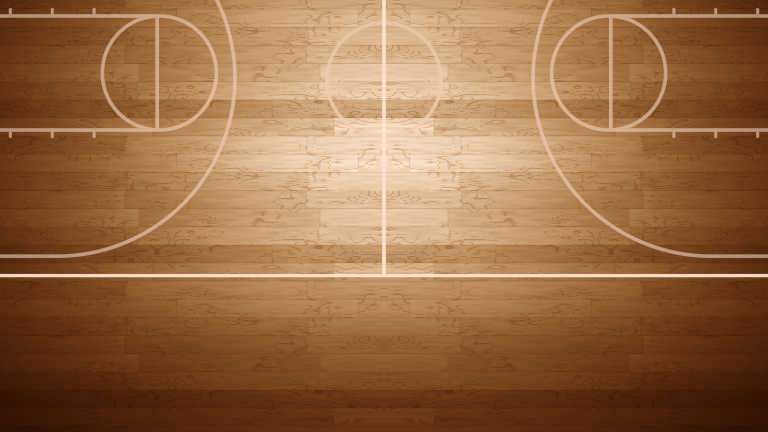
Write a Shadertoy shader that draws this texture.

```glsl
#define PLANK_HEIGHT 0.042
#define PLANK_LENGTH 0.42
#define ROWS_PER_REPEAT 8.0
#define GLOW_HEIGHT 0.31
#define GLOW_TONE 0.93
#define GRAIN_DEPTH 0.11
#define LINE_HALF 0.0042
#define BASELINE 0.638
#define KEY_CENTER vec2(0.52, 0.169)
#define RING_RADIUS 0.132
#define ARC_CENTER vec2(0.757, 0.181)
#define ARC_RADIUS 0.412

float hash(vec2 p) {
    vec3 q = fract(vec3(p.xyx) * 0.1031);
    q += dot(q, q.yzx + 33.33);
    return fract((q.x + q.y) * q.z);
}

float noise(vec2 p) {
    vec2 cell = floor(p), f = fract(p);
    f = f * f * (3.0 - 2.0 * f);
    return mix(mix(hash(cell), hash(cell + vec2(1, 0)), f.x),
               mix(hash(cell + vec2(0, 1)), hash(cell + vec2(1, 1)), f.x), f.y);
}

float box(vec2 p, vec2 center, vec2 halfSize) {
    vec2 d = abs(p - center) - halfSize;
    return length(max(d, 0.0)) + min(max(d.x, d.y), 0.0);
}

float fill(float d, float pixel) {
    return 1.0 - smoothstep(-0.7 * pixel, 0.7 * pixel, d);
}

float ring(vec2 p, vec2 center, float radius) {
    return abs(length(p - center) - radius) - LINE_HALF;
}

// Relative brightness of the boards, mirrored about the center
float woodGrain(vec2 p, float pixel) {
    float y = p.y / PLANK_HEIGHT + 0.5;
    float row = mod(floor(y), ROWS_PER_REPEAT);
    float across = fract(y);
    float x = p.x / PLANK_LENGTH + hash(vec2(row, 7.0));
    float along = fract(x);
    vec2 plank = vec2(floor(x), row);
    vec2 seed = 40.0 * vec2(hash(plank + 3.0), hash(plank + 19.0));

    // Board tone, with one dark row in each repeat
    float tone = 1.0 + 0.10 * (hash(plank + 11.0) - 0.5);
    tone -= 0.09 * (1.0 - step(0.5, abs(row - 6.0)));

    // Long contour rings and fine fibres
    float height = noise(vec2(p.x * 9.0, across * 1.8) + seed);
    height += 0.25 * noise(vec2(p.x * 35.0, across * 5.0) + seed);
    float contour = abs(fract(height * 6.0) - 0.5) * 2.0;
    float vein = smoothstep(0.65, 1.0, contour);
    float patchy = smoothstep(0.3, 0.8, noise(vec2(p.x * 14.0, across * 2.0) + seed.yx));
    float fibre = noise(vec2(p.x * 28.0, across * 9.0) + seed) - 0.5;
    tone -= GRAIN_DEPTH * vein * patchy;
    tone += GRAIN_DEPTH * 0.6 * fibre;

    // Seams between boards
    float rowSeam = min(across, 1.0 - across) * PLANK_HEIGHT;
    float endSeam = min(along, 1.0 - along) * PLANK_LENGTH;
    tone -= 0.07 * fill(rowSeam - 0.001, pixel);
    tone -= 0.06 * fill(endSeam - 0.001, pixel);
    return tone;
}

// Soft spotlight, falling off faster in front of the baseline
float spotlight(vec2 p, float pixel) {
    float dy = p.y - GLOW_HEIGHT;
    float front = smoothstep(-pixel, pixel, p.y - BASELINE);
    float fallX = mix(1.06, 0.85, front);
    float fallY = mix(dy < 0.0 ? 1.7 : 1.1, 1.9, front);
    return GLOW_TONE * exp(-fallX * p.x * p.x - fallY * dy * dy);
}

// Court markings for one half: x is soft paint, y is bright paint
vec2 markings(vec2 p, float pixel) {
    float d = ring(p, vec2(0.0, 0.185), RING_RADIUS);
    d = min(d, ring(p, KEY_CENTER, RING_RADIUS));

    // Key sides, free-throw line and lane ticks
    vec2 key = vec2(p.x, abs(p.y - KEY_CENTER.y));
    d = min(d, box(key, vec2(1.525, RING_RADIUS), vec2(1.0, LINE_HALF)));
    d = min(d, box(key, vec2(0.525, 0.0), vec2(LINE_HALF, RING_RADIUS)));
    for (int i = 0; i < 3; i++) {
        float tickX = 0.671 + 0.097 * float(i);
        d = min(d, box(key, vec2(tickX, RING_RADIUS + 0.009), vec2(0.0035, 0.009)));
    }

    // Outer arc and its straight run to the side
    float arc = p.x > ARC_CENTER.x ? abs(p.y - ARC_CENTER.y - ARC_RADIUS) - LINE_HALF
                                   : ring(p, ARC_CENTER, ARC_RADIUS);
    d = min(d, arc);

    float bright = box(p, vec2(0.0, BASELINE * 0.5), vec2(LINE_HALF, BASELINE * 0.5));
    bright = min(bright, abs(p.y - BASELINE) - 0.0038);
    return vec2(fill(d, pixel), fill(bright, pixel));
}

void mainImage(out vec4 fragColor, in vec2 fragCoord) {
    float pixel = 1.0 / iResolution.y;
    vec2 p = vec2(abs(fragCoord.x - 0.5 * iResolution.x), iResolution.y - fragCoord.y) * pixel;

    float light = spotlight(p, pixel);
    float tone = clamp(light * woodGrain(p, pixel), 0.0, 1.0);
    vec3 color = vec3(1.0, 0.91, 0.83) * pow(vec3(tone), vec3(1.0, 1.6, 2.6));

    vec2 paint = markings(p, pixel);
    vec3 softPaint = vec3(1.0, 0.84, 0.73) * (0.68 + 0.3 * light);
    color = mix(color, softPaint, 0.78 * paint.x);
    color = mix(color, vec3(1.0, 0.89, 0.81), 0.95 * paint.y);
    fragColor = vec4(color, 1.0);
}
```
